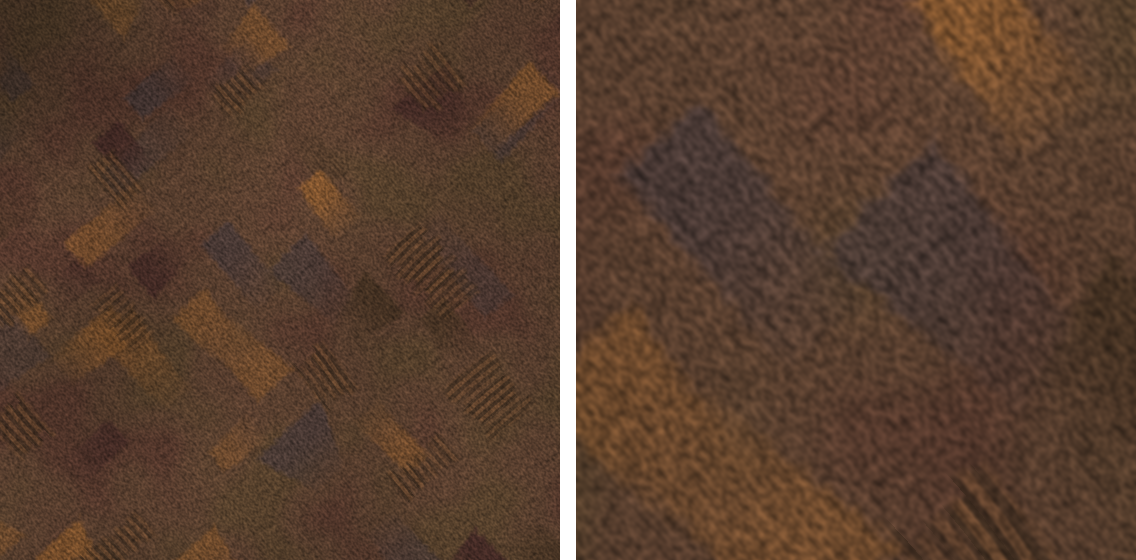
Left: the whole. Right: its middle third, enlarged.
This texture is drawn by a WebGL 1 fragment shader. Its source:

```glsl
precision highp float;
uniform vec2 u_resolution;

const float TAU = 6.2831853;
const float WEAVE_ANGLE = 0.72;
const vec3 BROWN = vec3(0.327, 0.232, 0.172);
const vec3 RUSSET = vec3(0.312, 0.205, 0.162);
const vec3 MOSS = vec3(0.315, 0.236, 0.160);
const vec3 OCHRE = vec3(0.455, 0.298, 0.160);
const vec3 SLATE = vec3(0.258, 0.205, 0.196);
const vec3 MAROON = vec3(0.245, 0.150, 0.136);
const vec3 UMBER = vec3(0.262, 0.190, 0.130);
const float PATCH_CELL = 0.19;
const float PATCH_CHANCE = 0.62;
const float PATCH_EDGE = 0.006;
const float FRAY = 0.007;
const float STRIPE_CELL = 0.25;
const float STRIPE_CHANCE = 0.5;
const float STRIPE_PITCH = 0.0145;
const float RIB_PITCH = 0.0092;
const float GRAIN = 0.30;
const float SHADE = 0.20;

vec2 hash2(vec2 p) {
  vec3 q = fract(p.xyx * vec3(0.1031, 0.1030, 0.0973));
  q += dot(q, q.yzx + 33.33);
  return fract((q.xx + q.yz) * q.zy);
}

float cornerSlope(vec2 cell, vec2 offset) {
  float a = TAU * hash2(cell + 200.0).x;
  return dot(vec2(cos(a), sin(a)), offset);
}

float gradientNoise(vec2 p) {
  vec2 i = floor(p), f = fract(p);
  vec2 w = f * f * f * (f * (f * 6.0 - 15.0) + 10.0);
  vec2 e = vec2(1.0, 0.0);
  float low = mix(cornerSlope(i, f), cornerSlope(i + e.xy, f - e.xy), w.x);
  float high = mix(cornerSlope(i + e.yx, f - e.yx), cornerSlope(i + e.xx, f - e.xx), w.x);
  return mix(low, high, w.y);
}

vec3 patchColour(float pick) {
  if (pick < 0.32) return OCHRE;
  if (pick < 0.62) return SLATE;
  return pick < 0.80 ? MAROON : UMBER;
}

// Tapered blocks that fade out towards one end; alpha holds the coverage
vec4 addPatches(vec4 cloth, vec2 p, float seed, float fray) {
  vec2 home = floor(p / PATCH_CELL);
  for (int y = -1; y <= 1; y++) {
    for (int x = -1; x <= 1; x++) {
      vec2 cell = home + vec2(float(x), float(y));
      vec2 key = cell + seed;
      vec2 kind = hash2(key), place = hash2(key + 37.0);
      vec2 size = hash2(key + 71.0), form = hash2(key + 113.0);
      vec2 q = p - (cell + 0.2 + 0.6 * place) * PATCH_CELL;
      if (form.x > 0.5) q = q.yx;
      vec2 halfSize = mix(vec2(0.045, 0.026), vec2(0.100, 0.055), size * size);
      float along = q.x / halfSize.x * (form.y > 0.5 ? 1.0 : -1.0);
      float width = halfSize.y * (1.0 + (size.y - 0.3) * 0.6 * along);
      float d = max(abs(q.x) - halfSize.x, abs(q.y) - width) + fray;
      float cover = 1.0 - smoothstep(-PATCH_EDGE, PATCH_EDGE, d);
      cover *= mix(0.15, 1.0, smoothstep(-1.2, 0.5, along));
      cover *= step(kind.x, PATCH_CHANCE) * mix(0.4, 0.95, fract(form.y * 7.0));
      cloth.rgb = mix(cloth.rgb, patchColour(kind.y), cover);
      cloth.a = max(cloth.a, cover);
    }
  }
  return cloth;
}

// Bundles of thin bars with uneven ends
vec3 addStripes(vec3 colour, vec2 p, float fray) {
  vec2 home = floor(p / STRIPE_CELL);
  for (int y = -1; y <= 1; y++) {
    for (int x = -1; x <= 1; x++) {
      vec2 cell = home + vec2(float(x), float(y));
      vec2 kind = hash2(cell + 311.0), place = hash2(cell + 353.0);
      vec2 size = hash2(cell + 397.0);
      vec2 q = p - (cell + 0.2 + 0.6 * place) * STRIPE_CELL;
      if (kind.y > 0.6) q = q.yx;
      float bar = floor(q.x / STRIPE_PITCH);
      vec2 ragged = hash2(vec2(bar, kind.y * 90.0) + 431.0);
      float reach = mix(0.025, 0.060, size.y) * mix(0.65, 1.1, ragged.x);
      float d = max(abs(q.x) - mix(0.025, 0.080, size.x), abs(q.y) - reach) + fray;
      float cover = 1.0 - smoothstep(-PATCH_EDGE, PATCH_EDGE, d);
      cover *= step(kind.x, STRIPE_CHANCE) * mix(0.35, 0.8, ragged.y);
      float wave = 0.5 - 0.5 * cos(TAU * q.x / STRIPE_PITCH);
      vec3 thread = mix(UMBER * 0.82, mix(BROWN, OCHRE, 0.45), smoothstep(0.2, 0.8, wave));
      colour = mix(colour, thread, cover);
    }
  }
  return colour;
}

void main() {
  vec2 uv = gl_FragCoord.xy / u_resolution;
  float c = cos(WEAVE_ANGLE), s = sin(WEAVE_ANGLE);
  vec2 p = vec2(c * uv.x + s * uv.y, c * uv.y - s * uv.x) + 3.0;

  // Broad drift of dye across the ground
  float dye = gradientNoise(p * 4.5) + 0.5 * gradientNoise(p * 11.0 + 5.0);
  vec3 ground = mix(BROWN, RUSSET, smoothstep(0.0, 0.45, dye));
  ground = mix(ground, MOSS, smoothstep(0.0, 0.45, -dye));

  // Woven motifs, slightly bent
  vec2 bent = p + 0.014 * vec2(gradientNoise(p * 5.0 + 9.0), gradientNoise(p * 5.0 + 23.0));
  float fray = FRAY * gradientNoise(p * 90.0);
  vec4 cloth = addPatches(vec4(ground, 0.0), bent, 17.0, fray);
  cloth = addPatches(cloth, bent + 0.09, 541.0, fray);
  vec3 colour = addStripes(cloth.rgb, bent, fray);

  // Ribs and fibre grain
  float rib = sin(TAU * (bent.x / RIB_PITCH + 0.5 * gradientNoise(p * 40.0)));
  float fibre = gradientNoise(p * vec2(190.0, 120.0)) + gradientNoise(p * vec2(270.0, 210.0) + 50.0);
  float mottle = gradientNoise(p * 48.0 + 80.0);
  colour *= 1.0 + GRAIN * fibre + 0.12 * mottle + rib * mix(0.015, 0.07, cloth.a);

  // Uneven light, dim in the upper left
  float light = 1.0 + SHADE * gradientNoise(uv * 2.7 + 11.0);
  light *= mix(0.74, 1.03, smoothstep(0.05, 0.42, length(uv - vec2(0.0, 1.0))));
  gl_FragColor = vec4(clamp(colour * light, 0.0, 1.0), 1.0);
}
```
